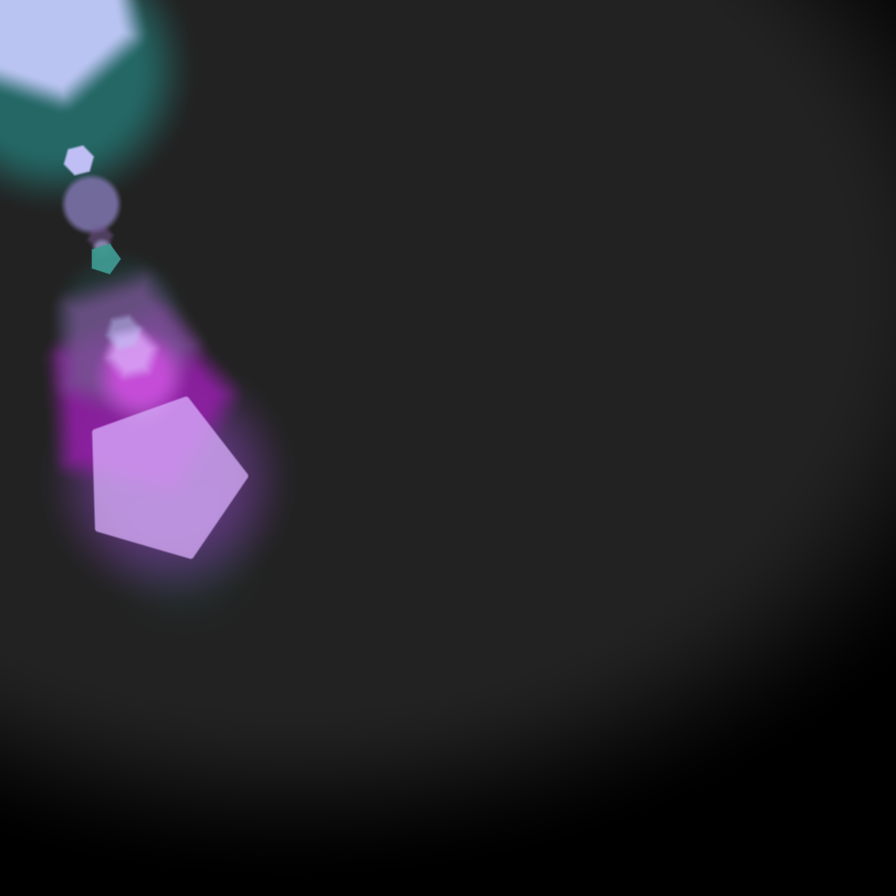
Reproduce this background procedurally as a WebGL 1 fragment shader.

```glsl
precision highp float;

uniform vec2 u_resolution;

const float TAU = 6.2831853;
const vec3 CHARCOAL = vec3(0.133);
const vec3 TEAL = vec3(0.14, 0.42, 0.41);
const vec3 VIOLET = vec3(0.38, 0.22, 0.50);
const vec3 MAUVE = vec3(0.46, 0.33, 0.57);
const vec3 MAGENTA = vec3(0.56, 0.12, 0.64);
const vec3 PINK = vec3(0.80, 0.30, 0.87);
const vec3 LILAC = vec3(0.86, 0.69, 1.0);
const vec3 ICE = vec3(0.73, 0.77, 0.95);

// Signed distance to a regular polygon with a vertex at angle turn
float polygon(vec2 p, float sides, float radius, float turn) {
  float sector = TAU / sides;
  float angle = mod(atan(p.y, p.x) - turn, sector) - 0.5 * sector;
  vec2 q = length(p) * vec2(cos(angle), abs(sin(angle)));
  q -= radius * vec2(cos(0.5 * sector), sin(0.5 * sector));
  return q.x > 0.0 ? length(vec2(q.x, max(q.y, 0.0))) : q.x;
}

float disc(vec2 p, float radius) {
  return length(p) - radius;
}

// Coverage of a shape whose edge is softened by blur on both sides
float cover(float dist, float blur) {
  float width = max(blur, 0.75 / min(u_resolution.x, u_resolution.y));
  return 1.0 - smoothstep(-width, width, dist);
}

vec3 layer(vec3 base, vec3 tint, float opacity, float dist, float blur) {
  return mix(base, tint, opacity * cover(dist, blur));
}

// Charcoal field fading to black outside an off-centre ellipse
vec3 backdrop(vec2 p) {
  float reach = length((p - vec2(0.325, 0.68)) / vec2(0.638, 0.482));
  return CHARCOAL * (1.0 - smoothstep(0.96, 1.39, reach));
}

// Large bright source in the upper corner
vec3 cornerFlare(vec3 color, vec2 p) {
  color = layer(color, TEAL, 0.95, disc(p - vec2(0.060, 0.923), 0.127), 0.038);
  float core = polygon(p - vec2(0.050, 0.992), 6.0, 0.094, -1.36) - 0.011;
  return layer(color, ICE, 1.0, core, 0.018);
}

// Chain of small ghosts below the source
vec3 smallGhosts(vec3 color, vec2 p) {
  color = layer(color, vec3(0.46, 0.43, 0.63), 0.95,
                disc(p - vec2(0.102, 0.772), 0.031), 0.005);
  color = layer(color, vec3(0.75, 0.75, 0.96), 1.0,
                polygon(p - vec2(0.088, 0.821), 6.0, 0.015, 0.25) - 0.002, 0.002);
  color = layer(color, MAUVE, 0.55,
                polygon(p - vec2(0.112, 0.735), 6.0, 0.014, 0.2), 0.004);
  color = layer(color, ICE, 0.5,
                disc(p - vec2(0.114, 0.723), 0.009), 0.004);
  return layer(color, vec3(0.24, 0.60, 0.57), 0.95,
               polygon(p - vec2(0.117, 0.711), 5.0, 0.018, 0.0), 0.001);
}

// Overlapping soft glows around the main ghost
vec3 glows(vec3 color, vec2 p) {
  color = layer(color, TEAL, 0.22, disc(p - vec2(0.133, 0.645), 0.065), 0.016);
  color = layer(color, TEAL, 0.18, disc(p - vec2(0.205, 0.385), 0.060), 0.045);
  color = layer(color, VIOLET, 0.90, disc(p - vec2(0.188, 0.465), 0.103), 0.048);
  float bloom = polygon(p - vec2(0.153, 0.551), 5.0, 0.094, 0.09) - 0.010;
  color = layer(color, MAGENTA, 0.92, bloom, 0.020);
  float veil = polygon(p - vec2(0.138, 0.614), 5.0, 0.070, 0.0) - 0.009;
  color = layer(color, MAUVE, 0.82, veil, 0.020);
  color = layer(color, PINK, 0.90, disc(p - vec2(0.157, 0.580), 0.040), 0.019);
  color = layer(color, vec3(0.84, 0.62, 0.95), 0.90,
                polygon(p - vec2(0.147, 0.606), 6.0, 0.025, 0.2) - 0.002, 0.009);
  return layer(color, ICE, 0.50,
               polygon(p - vec2(0.138, 0.629), 6.0, 0.017, 0.2) - 0.002, 0.005);
}

// Crisp translucent pentagon
vec3 mainGhost(vec3 color, vec2 p) {
  float shape = polygon(p - vec2(0.182, 0.466), 5.0, 0.091, 0.03) - 0.004;
  return layer(color, LILAC, 0.75, shape, 0.0015);
}

void main() {
  vec2 p = gl_FragCoord.xy / u_resolution;
  vec3 color = backdrop(p);
  color = cornerFlare(color, p);
  color = glows(color, p);
  color = smallGhosts(color, p);
  color = mainGhost(color, p);
  gl_FragColor = vec4(color, 1.0);
}
```
